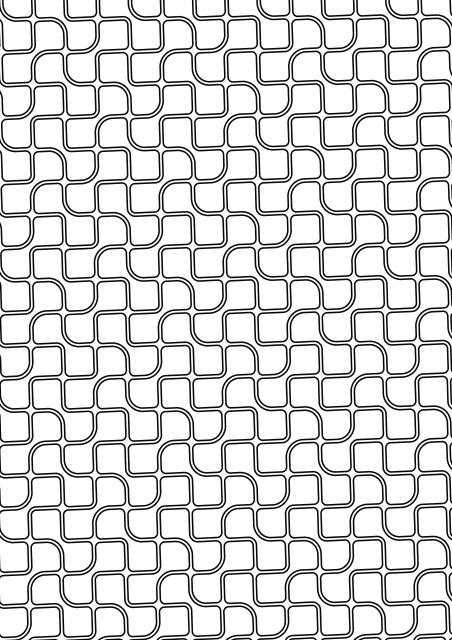
Give the GLSL for this pattern, as a WebGL 2 fragment shader.

```glsl
#version 300 es
precision highp float;

#define PITCH vec2(0.0712, 0.0721)
#define ANCHOR vec2(0.145, 1.3736)
#define SHEAR 0.0065
#define TILT 0.04
#define HALF_GAP 0.051
#define HALF_LINE 0.024
#define BIG_RADIUS 0.48
#define SMALL_RADIUS 0.2
#define INK vec3(0.03)
#define PAPER vec3(1.0)

uniform vec2 u_resolution;
out vec4 fragColor;

vec2 turn(vec2 p, float angle) {
    float c = cos(angle), s = sin(angle);
    return vec2(c * p.x + s * p.y, c * p.y - s * p.x);
}

// Signed distance to a rounded cell corner; p is measured from the cell centre
float cornerDistance(vec2 p, float radius) {
    vec2 q = p - 0.5 + radius;
    return min(max(q.x, q.y), 0.0) + length(max(q, 0.0)) - radius;
}

// Four separate corners around a plain crossing
float crossingLines(vec2 d) {
    float tilt = d.x * d.y < 0.0 ? -TILT : TILT;
    vec2 p = turn(0.5 - abs(d), tilt);
    return abs(cornerDistance(p, SMALL_RADIUS) + HALF_GAP);
}

// Two double lines turning back to back: one wide bend, one tight bend
float bendLines(vec2 d, vec2 flip) {
    float tilt = TILT * flip.x * flip.y;
    d *= flip;
    float wide = cornerDistance(turn(0.5 + d, tilt), BIG_RADIUS);
    float tight = cornerDistance(turn(0.5 - d, tilt), SMALL_RADIUS);
    return min(abs(abs(wide) - HALF_GAP), abs(abs(tight) - HALF_GAP));
}

void main() {
    // Slightly sheared lattice with a vertex at every integer point
    vec2 p = gl_FragCoord.xy / u_resolution.x - ANCHOR;
    vec2 grid = (p - SHEAR * p.yx) / PITCH;
    vec2 vertex = floor(grid + 0.5);
    vec2 d = grid - vertex;

    // Bends alternate with crossings and change direction every two steps
    float phase = mod(vertex.x + vertex.y, 4.0);
    bool isCrossing = mod(phase, 2.0) > 0.5;
    float side = phase < 0.5 ? 1.0 : -1.0;
    float mirror = mod(vertex.x, 2.0) > 0.5 ? -1.0 : 1.0;
    float lineDistance = isCrossing ? crossingLines(d) : bendLines(d, vec2(side, side * mirror));

    // One pixel of edge smoothing
    float pixelsPerCell = PITCH.x * u_resolution.x;
    float ink = clamp(0.5 + (HALF_LINE - lineDistance) * pixelsPerCell, 0.0, 1.0);
    fragColor = vec4(mix(PAPER, INK, ink), 1.0);
}
```
